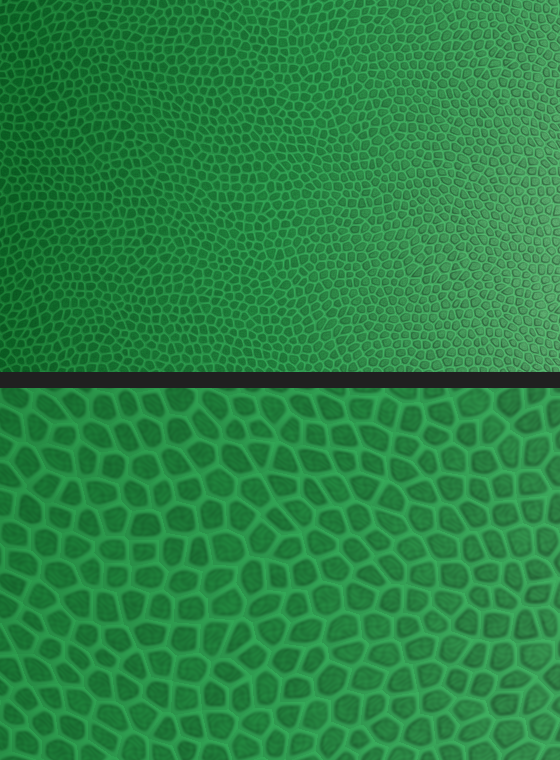
Top, the full canvas; bottom, a detail of the centre.
Write a Shadertoy shader that draws this texture.

```glsl
vec2 hash2(vec2 p) {
    vec2 q = vec2(dot(p, vec2(127.1, 311.7)), dot(p, vec2(269.5, 183.3)));
    return fract(sin(q) * 43758.545);
}

// Jittered centre of a cell in staggered rows
vec2 cellCentre(vec2 id) {
    vec2 stagger = vec2(0.5 * mod(id.y, 2.0), 0.0);
    return id + stagger + 0.5 + 0.58 * (hash2(id) - 0.5);
}

// Rounded distance to the cell border, then the offset from the cell centre
vec3 pebbleField(vec2 p) {
    vec2 base = floor(p), nearest = vec2(0.0);
    float best = 1e3;
    for (int y = -2; y <= 2; y++)
    for (int x = -2; x <= 2; x++) {
        vec2 r = cellCentre(base + vec2(x, y)) - p;
        if (dot(r, r) < best) {
            best = dot(r, r);
            nearest = r;
        }
    }
    float sum = 0.0;
    for (int y = -2; y <= 2; y++)
    for (int x = -2; x <= 2; x++) {
        vec2 r = cellCentre(base + vec2(x, y)) - p;
        vec2 gap = r - nearest;
        if (dot(gap, gap) > 1e-4)
            sum += exp(-16.0 * dot(0.5 * (r + nearest), normalize(gap)));
    }
    return vec3(-log(sum) / 16.0, -nearest);
}

vec3 ramp(vec3 dark, vec3 middle, vec3 bright, float t) {
    return t < 0.5 ? mix(dark, middle, 2.0 * t) : mix(middle, bright, 2.0 * t - 1.0);
}

void mainImage(out vec4 fragColor, in vec2 fragCoord) {
    vec2 uv = fragCoord / iResolution.xy;
    vec2 p = fragCoord / iResolution.y;

    // Gently bent rows of pebbles
    vec2 bend = 0.018 * sin(p.yx * vec2(9.0, 7.0) + vec2(1.0, 2.6))
              + 0.008 * sin(p.yx * vec2(21.0, 17.0) + p * 8.0);
    vec2 grid = (p + bend) * vec2(37.5, 40.0);
    vec3 field = pebbleField(grid);
    float border = field.x;
    vec2 offset = field.yz;

    // Broad light from the right, strongest below the middle
    float light = uv.x + 0.035 * sin(uv.y * 5.0 + 1.0)
                - 0.28 * uv.x * pow(abs(uv.y - 0.42), 1.5)
                - 0.05 * (1.0 - smoothstep(0.0, 0.12, uv.x));
    light = clamp(light, 0.0, 1.0);

    vec3 ridge = ramp(vec3(0.10, 0.47, 0.20), vec3(0.18, 0.60, 0.31),
                      vec3(0.33, 0.68, 0.42), light);
    vec3 top = ramp(vec3(0.04, 0.37, 0.135), vec3(0.125, 0.49, 0.23),
                    vec3(0.35, 0.65, 0.42), light);

    // Uneven, dimpled pebble tops
    float speckle = sin(grid.x * 13.0 + 2.0 * sin(grid.y * 9.0))
                  * sin(grid.y * 15.0 + 2.0 * sin(grid.x * 8.0));
    float dimple = 1.0 - smoothstep(0.02, 0.22, length(offset));
    top *= 1.0 + 0.055 * speckle - 0.05 * dimple;
    top *= 0.96 + 0.08 * hash2(floor(grid - offset + 0.5)).x;

    float soft = 20.0 / iResolution.y;
    float pebble = smoothstep(0.09 - soft, 0.17 + soft, border);
    vec3 color = mix(ridge, top, pebble);

    // Shaded rim at lower left, lit ridge at upper right
    float side = dot(offset, normalize(vec2(0.8, 0.6))) / (length(offset) + 0.05);
    float rim = smoothstep(0.03, 0.13, border) * (1.0 - smoothstep(0.15, 0.29, border));
    float crest = 1.0 - smoothstep(0.0, 0.14, border);
    float glow = smoothstep(0.3, 0.9, light);
    color *= 1.0 - rim * (0.05 + glow * (0.15 - 0.15 * side));
    color *= 1.0 + 0.07 * crest * (0.6 + side);

    fragColor = vec4(clamp(color, 0.0, 1.0), 1.0);
}
```
